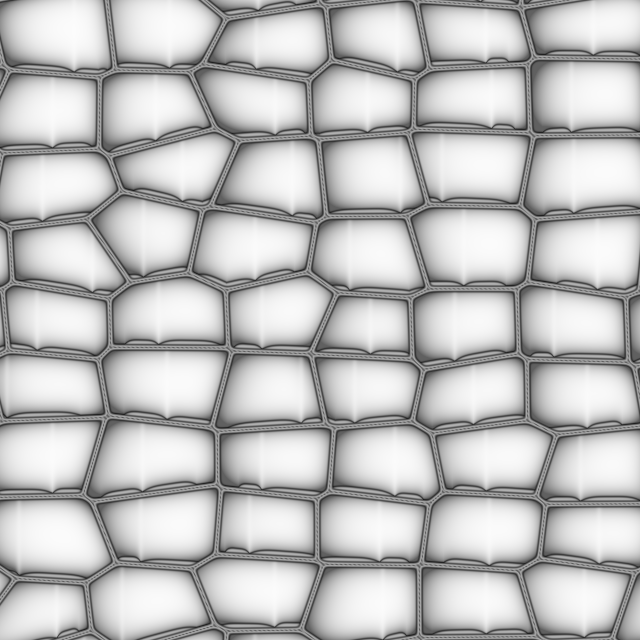
This texture is drawn by a three.js fragment shader. Its source:

```glsl
// Reptile hide: rows of pale, pillowy plates parted by narrow grey seams.
// Jittered cellular noise gives the plates; the distance to each side shades
// them, rules the seam lines and raises a two-lobed fold along the lower rim.
#define GRID vec2(6.0, 9.0)   // plates across and up
#define JITTER 0.42           // irregularity of the plate centres
#define SEAM 0.0042           // half width of a seam
#define ROUNDING 0.0018       // softness of plate corners
#define FOLD 0.0085           // height of the lower fold
#define LINE 0.0018           // thickness of dark outlines
#define LEFT_SHADE 0.023      // reach of the shade at left sides
#define RIM_SHADE 0.011       // reach of the shade at other sides
#define INK 0.56              // darkness of outlines
#define SEAM_TONE 0.75
#define FOLD_TONE 0.71
#define PLATE_TONE 0.995

varying vec2 vUv;

vec2 hash2(vec2 cell) {
  vec2 q = vec2(dot(cell, vec2(127.1, 311.7)), dot(cell, vec2(269.5, 183.3)));
  return fract(sin(q) * 43758.545);
}

vec2 plateCentre(vec2 cell) {
  return cell + 0.5 + JITTER * (hash2(cell) - 0.5);
}

float stroke(float dist, float width) {
  float d = dist / width;
  return exp(-d * d);
}

// Cell holding the plate centre nearest to p
vec2 nearestCell(vec2 p) {
  vec2 best = floor(p);
  float bestDist = 100.0;
  for (int j = -1; j <= 1; j++) {
    for (int i = -1; i <= 1; i++) {
      vec2 cell = floor(p) + vec2(float(i), float(j));
      vec2 toCentre = plateCentre(cell) - p;
      float dist = dot(toCentre, toCentre);
      if (dist < bestDist) {
        bestDist = dist;
        best = cell;
      }
    }
  }
  return best;
}

// Two flat lobes that meet at a notch; x runs from -0.5 to 0.5 over the plate
float foldHeight(float x, float notch, float lean) {
  float side = step(notch, x);
  float start = mix(-0.45, notch, side);
  float end = mix(notch, 0.45, side);
  float s = clamp(2.0 * (x - start) / (end - start) - 1.0, -1.0, 1.0);
  return FOLD * (1.0 - s * s * s * s) * (0.85 + lean * s);
}

void main() {
  vec2 p = vUv * GRID;
  vec2 cell = nearestCell(p);
  vec2 centre = plateCentre(cell);
  vec2 random = hash2(cell + 37.0);

  // Distances to all sides, in canvas units, with their shades
  float nearness = 0.0;
  float bottom = 1.0;
  float shade = 0.0;
  for (int j = -1; j <= 1; j++) {
    for (int i = -1; i <= 1; i++) {
      if (i == 0 && j == 0) continue;
      vec2 other = plateCentre(cell + vec2(float(i), float(j)));
      vec2 across = other - centre;
      vec2 slope = across * GRID;
      float dist = dot(0.5 * (centre + other) - p, across) / length(slope);
      vec2 normal = normalize(slope);
      nearness += exp(-dist / ROUNDING);
      if (normal.y < -0.9) {
        bottom = min(bottom, dist);
      } else {
        float leftness = smoothstep(0.3, 0.9, -normal.x);
        float reach = mix(RIM_SHADE, LEFT_SHADE, leftness);
        float strength = 0.34 + leftness * 0.25 * (random.y - 0.4);
        shade += strength * exp(-max(dist - SEAM, 0.0) / reach);
      }
    }
  }
  float side = -ROUNDING * log(nearness);
  float inside = smoothstep(-0.001, 0.001, side - SEAM);

  // Fold along the lower rim, with its shadow on the plate
  float x = p.x - centre.x;
  float notch = 0.5 * (random.x - 0.5);
  float fold = foldHeight(x, notch, 0.3 * (random.y - 0.5));
  float aboveFold = bottom - SEAM - fold;
  shade += 0.44 * exp(-max(aboveFold, 0.0) / RIM_SHADE);

  // Faint pale crease rising from the notch
  shade *= 1.0 - 0.25 * stroke(x - notch, 0.025);

  // Plate, fold and seam tones
  float plate = PLATE_TONE - min(shade, 0.62);
  float tone = mix(FOLD_TONE, plate, smoothstep(-0.001, 0.001, aboveFold));
  tone *= 1.0 - INK * inside * stroke(aboveFold, LINE);
  tone = mix(SEAM_TONE, tone, inside);

  // Seam outlines and the stippled line along the middle
  tone *= 1.0 - INK * stroke(side - SEAM, LINE);
  float stipple = 0.75 + 0.25 * sin(900.0 * (vUv.x + vUv.y));
  tone *= 1.0 - 0.5 * stipple * stroke(max(side, 0.0), 0.0013);

  gl_FragColor = vec4(vec3(clamp(tone, 0.0, 1.0)), 1.0);
}
```
